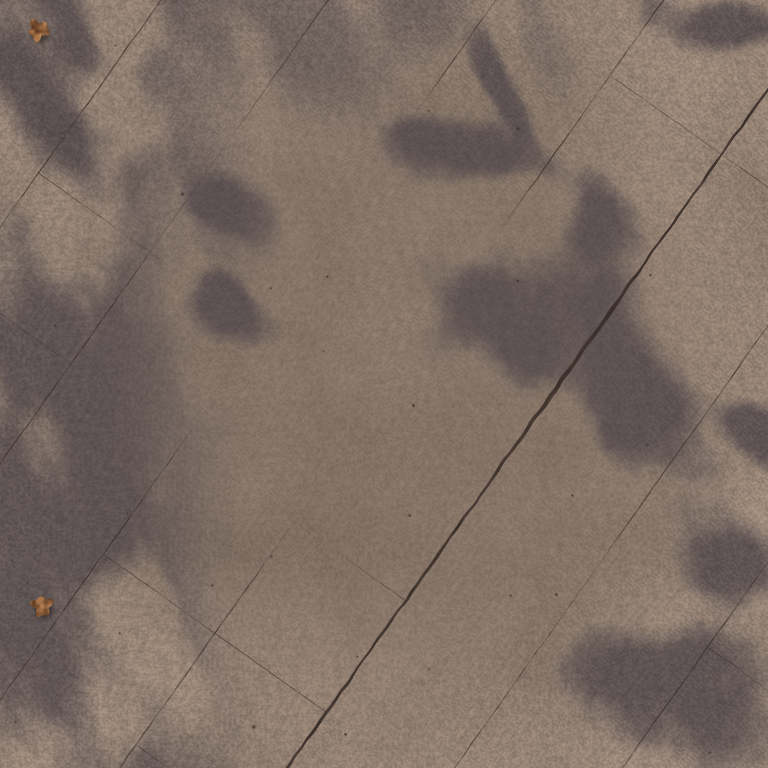
This texture is drawn by a Shadertoy shader. Its source:

```glsl
const vec2 SLAB_ALONG = vec2(0.578, 0.816);
const vec2 SLAB_ACROSS = vec2(0.816, -0.578);
const float STRIP = 0.178;
const vec3 SHADE = vec3(0.350, 0.312, 0.315);
const vec3 WORN_STONE = vec3(0.530, 0.460, 0.407);
const vec3 SUNLIT_STONE = vec3(0.585, 0.512, 0.456);
const vec3 JOINT = vec3(0.24, 0.19, 0.17);

float hash(vec2 p) {
    return fract(sin(dot(p, vec2(127.1, 311.7))) * 43758.5453);
}

float noise(vec2 p) {
    vec2 i = floor(p), f = fract(p);
    f = f * f * (3.0 - 2.0 * f);
    return mix(mix(hash(i), hash(i + vec2(1, 0)), f.x),
               mix(hash(i + vec2(0, 1)), hash(i + vec2(1, 1)), f.x), f.y);
}

vec2 turned(vec2 p) {
    return mat2(0.8, 0.6, -0.6, 0.8) * p;
}

float fbm(vec2 p) {
    float sum = 0.0, amp = 0.533;
    for (int i = 0; i < 4; i++) {
        sum += amp * noise(p);
        p = 2.0 * turned(p) + 7.3;
        amp *= 0.5;
    }
    return sum;
}

float below(float edge, float soft, float x) {
    return 1.0 - smoothstep(edge - soft, edge + soft, x);
}

// Soft clumps of foliage (centre, radii) with ragged penumbras
float clumpShade(vec2 p) {
    vec4 clumps[12] = vec4[12](
        vec4(0.83, 0.51, 0.075, 0.160), vec4(0.67, 0.575, 0.090, 0.085),
        vec4(0.60, 0.80, 0.115, 0.040), vec4(0.87, 0.11, 0.125, 0.095),
        vec4(0.95, 0.27, 0.090, 0.060), vec4(0.04, 0.87, 0.070, 0.090),
        vec4(0.65, 0.89, 0.025, 0.080), vec4(0.94, 0.96, 0.080, 0.035),
        vec4(0.77, 0.70, 0.055, 0.070), vec4(0.99, 0.42, 0.045, 0.045),
        vec4(0.30, 0.72, 0.045, 0.050), vec4(0.29, 0.59, 0.050, 0.050));
    vec2 warp = vec2(noise(p * 11.0), noise(p * 11.0 + 31.0)) - 0.5;
    vec2 q = p + 0.05 * warp;
    float light = 1.0;
    for (int i = 0; i < 12; i++) {
        vec2 d = q - clumps[i].xy;
        d.x += 0.35 * d.y;
        light *= 1.0 - below(0.9, 0.65, length(d / clumps[i].zw));
    }
    float ragged = (1.0 - light) + 1.0 * (fbm(p * 15.0 + 3.0) - 0.5);
    return 0.92 * smoothstep(0.1, 0.98, ragged) * smoothstep(0.0, 0.25, 1.0 - light);
}

// Slanted leaf streaks, dense at the left and sparse along the top
float streakShade(vec2 p) {
    vec2 q = vec2(dot(p, vec2(0.94, 0.35)), dot(p, vec2(0.35, -0.94)));
    float leaf = 0.65 * noise(q * vec2(19.0, 8.0) + vec2(4.0, 9.0))
               + 0.35 * fbm(q * vec2(32.0, 18.0));
    float left = below(0.26, 0.11, p.x + 0.10 * (noise(p * 7.0) - 0.5));
    float top = smoothstep(0.80, 0.93, p.y) * below(0.72, 0.1, p.x);
    float cover = max(left, 0.65 * top);
    return 0.90 * cover * smoothstep(0.26, 0.70, leaf);
}

float stroke(float dist, float halfWidth, float px) {
    float drawn = max(halfWidth, 0.5 * px);
    return halfWidth / drawn * below(drawn, 0.55 * px, abs(dist));
}

// Thin joints: long parallel seams and staggered short ones
float thinJoints(vec2 p, float px) {
    float across = (dot(p, SLAB_ACROSS) - 0.305) / STRIP;
    float along = (dot(p, SLAB_ALONG) - 0.305) / STRIP;
    float wobble = 0.0012 * (noise(p * 60.0) - 0.5);
    float seam = stroke((across - round(across)) * STRIP + wobble, 0.0008, px);
    float chosen = step(0.58, hash(vec2(floor(across), round(along)) + 3.0));
    float cut = chosen * stroke((along - round(along)) * STRIP + wobble, 0.0007, px);
    float worn = smoothstep(0.22, 0.34, length((p - vec2(0.45, 0.59)) * vec2(1.1, 0.9)));
    float patchy = smoothstep(0.05, 0.8, 0.5 * noise(p * 13.0) + 0.5 * noise(p * 90.0));
    return max(seam, 0.75 * cut) * worn * (0.25 + 0.75 * patchy);
}

// Wide open joint, thickest near the middle
float wideJoint(vec2 p, float px) {
    float wobble = 0.0026 * (noise(p * 55.0) - 0.5);
    float thick = below(0.10, 0.09, abs(p.y - 0.52));
    float width = 0.0012 + 0.0010 * noise(p * 40.0) + 0.0011 * thick;
    float faded = 0.72 + 0.28 * noise(p * 70.0 + 5.0);
    return faded * stroke(dot(p, SLAB_ACROSS) - 0.305 + wobble, width, px);
}

// Sparse grit, one possible speck in each cell
float specks(vec2 p, float px) {
    vec2 cell = floor(p * 10.0);
    vec2 centre = (cell + 0.2 + 0.6 * vec2(hash(cell), hash(cell + 17.0))) / 10.0;
    float radius = mix(0.0007, 0.0022, hash(cell + 41.0));
    return step(0.80, hash(cell + 5.0)) * below(radius, px, length(p - centre));
}

vec3 addLeaf(vec3 base, vec2 d, float turn, float px) {
    float angle = atan(d.y, d.x) + turn;
    float edge = 0.0125 + 0.0022 * cos(5.0 * angle) + 0.002 * sin(3.0 * angle);
    vec3 tint = mix(vec3(0.36, 0.22, 0.13), vec3(0.74, 0.52, 0.34), noise(d * 190.0 + turn));
    base *= 1.0 - 0.35 * below(0.012, 0.005, length(d + vec2(-0.002, 0.005)));
    return mix(base, tint, below(edge, px, length(d)));
}

void mainImage(out vec4 fragColor, in vec2 fragCoord) {
    vec2 p = fragCoord / iResolution.xy;
    float px = 1.0 / iResolution.y;

    // Stone, brighter away from the worn middle
    float outer = smoothstep(0.25, 0.55, length(p - 0.5));
    vec3 color = mix(WORN_STONE, SUNLIT_STONE, outer);
    color *= 1.0 + 0.20 * (fbm(p * 7.0 + 20.0) - 0.5);

    // Shadows
    float shade = 1.0 - (1.0 - clumpShade(p)) * (1.0 - streakShade(p));
    color = mix(color, SHADE, shade);

    // Fine mineral grain
    vec2 g = turned(p);
    float grain = 0.7 * noise(g * 430.0) + 0.3 * noise(g * 190.0 + 9.0) - 0.5;
    color *= 1.0 + 0.25 * grain * (0.75 + 0.45 * outer);

    // Joints and litter
    color = mix(color, JOINT, 0.80 * thinJoints(p, px));
    color = mix(color, JOINT * 0.9, 0.95 * wideJoint(p, px));
    color = mix(color, JOINT, 0.75 * specks(p, px));
    color = addLeaf(color, p - vec2(0.050, 0.961), 0.4, px);
    color = addLeaf(color, p - vec2(0.055, 0.211), 2.1, px);

    fragColor = vec4(color, 1.0);
}
```
